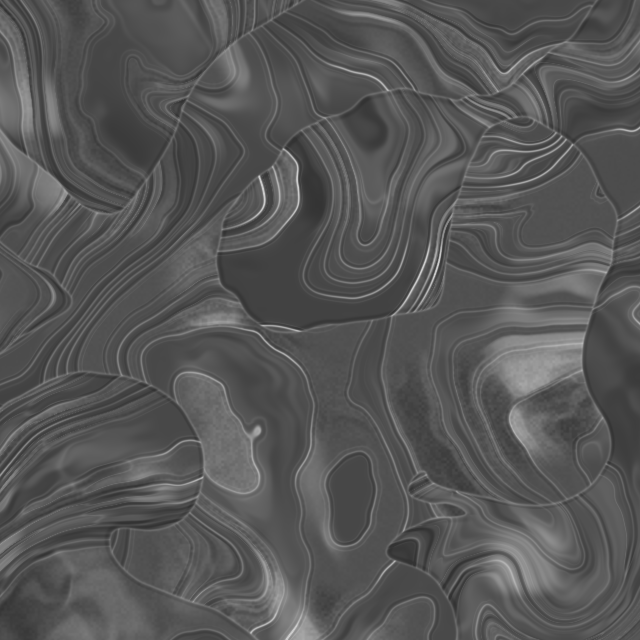
Write a three.js fragment shader that draws this texture.

```glsl
// Grey marbled relief: swirling flat ribbons with thin bright rims, streaks and soft glints.
varying vec2 vUv;

const float NOISE_LEVELS = 22.0;
const float DRIFT_LEVELS = 13.0;
const float DARK_TONE = 0.252;
const float LIGHT_TONE = 0.322;
const float MEAN_TONE = 0.34;

float hash(vec2 p) {
  return fract(sin(dot(p, vec2(127.1, 311.7))) * 43758.5453);
}

float noise(vec2 p) {
  vec2 cell = floor(p);
  vec2 f = fract(p);
  vec2 u = f * f * f * (f * (f * 6.0 - 15.0) + 10.0);
  float low = mix(hash(cell), hash(cell + vec2(1.0, 0.0)), u.x);
  float high = mix(hash(cell + vec2(0.0, 1.0)), hash(cell + vec2(1.0, 1.0)), u.x);
  return mix(low, high, u.y);
}

vec2 noisePair(vec2 p) {
  return vec2(noise(p), noise(p + vec2(31.7, 17.3))) - 0.5;
}

float bell(float x, float width) {
  float t = x / width;
  return exp(-t * t);
}

vec2 rotate(vec2 p, float angle) {
  float c = cos(angle);
  float s = sin(angle);
  return vec2(c * p.x - s * p.y, s * p.x + c * p.y);
}

// Curl the plane around a few scattered centres
vec2 swirl(vec2 p, float seed) {
  for (int i = 0; i < 6; i++) {
    float id = float(i) + seed;
    vec2 centre = vec2(hash(vec2(id, 1.3)), hash(vec2(id, 7.9)));
    float radius = mix(0.09, 0.19, hash(vec2(id, 4.1)));
    float turn = 6.0 * (hash(vec2(id, 9.7)) - 0.5);
    vec2 arm = p - centre;
    p = centre + rotate(arm, turn * bell(length(arm), radius));
  }
  return p;
}

// Height field whose whole-number levels are the ribbon edges
float flowField(vec2 p, float seed) {
  vec2 q = swirl(p, seed);
  q += 0.26 * noisePair(q * 2.6 + seed);
  q += 0.03 * noisePair(q * 9.0 + seed);
  float level = NOISE_LEVELS * noise(rotate(q, 0.6) * 2.3 + seed);
  level += DRIFT_LEVELS * dot(q - 0.5, vec2(-0.5, 0.85));
  level += 0.6 * sin(level * 1.3);
  return level + 0.3 * noise(p * 24.0 + seed);
}

// Level in x, steepness in y
vec2 fieldWithSlope(vec2 p, float seed) {
  float stepSize = 0.001;
  float level = flowField(p, seed);
  float right = flowField(p + vec2(stepSize, 0.0), seed);
  float up = flowField(p + vec2(0.0, stepSize), seed);
  float slope = length(vec2(right, up) - level) / stepSize;
  return vec2(level, max(slope, 4.0));
}

float ribbons(vec2 p, float seed) {
  vec2 flow = fieldWithSlope(p, seed);
  float edge = floor(flow.x + 0.5);
  float offset = flow.x - edge;
  float dist = offset / flow.y;
  float window = 1.0 - smoothstep(0.25, 0.5, abs(offset));
  float wear = noise(p * 7.0 + seed);

  // Flat ribbon tones
  float below = hash(vec2(edge - 1.0, seed));
  float above = hash(vec2(edge, seed));
  float band = mix(below, above, smoothstep(-0.002, 0.002, dist));
  float tone = mix(DARK_TONE, LIGHT_TONE, band);

  // Embossed double rims
  float strength = hash(vec2(edge, seed + 5.0)) * (0.25 + wear);
  float glint = smoothstep(0.68, 0.88, wear) * strength;
  float relief = bell(dist, 0.0016) * (0.04 + 0.13 * strength + 0.25 * glint);
  relief += 0.05 * wear * bell(abs(dist) - 0.0075, 0.0016);
  relief += 0.05 * strength * exp(-abs(dist) / 0.008);
  relief -= 0.04 * bell(dist - 0.0045, 0.0025);
  tone += window * relief;

  // Streaks drawn out along the flow, finer ones only where ribbons are wide
  float along = dot(p, vec2(9.0, 6.0));
  float streak = noise(vec2(flow.x * 2.6, along) + seed);
  float thread = noise(vec2(flow.x * 7.0, along * 2.0) + seed);
  float room = 1.0 - smoothstep(30.0, 75.0, flow.y);
  float busy = smoothstep(0.35, 0.72, noise(p * 5.5 + seed * 2.0));
  tone += busy * (0.13 * (streak - 0.3) + 0.06 * bell(streak - 0.55, 0.06));
  tone += busy * room * 0.12 * (thread - 0.45);

  // Sheen and grain
  float sheen = smoothstep(0.66, 0.95, noise(p * 8.5 + seed * 3.0));
  tone += 0.24 * sheen * smoothstep(0.25, 0.85, streak);
  float speckle = noise(p * 230.0) - 0.5;
  tone += 0.045 * smoothstep(0.55, 0.85, band) * (0.3 + busy) * speckle;

  return mix(tone, MEAN_TONE, smoothstep(120.0, 280.0, flow.y));
}

void main() {
  // A broad winding strip lies over the lower ribbons
  vec2 strip = fieldWithSlope(vUv, 23.0);
  float border = (4.0 - abs(strip.x - 12.0)) / strip.y;
  float cover = smoothstep(-0.002, 0.002, border);
  float tone = mix(ribbons(vUv, 3.0), ribbons(vUv, 12.0), cover);
  tone += 0.10 * bell(border, 0.002) - 0.04 * bell(border + 0.006, 0.004);
  gl_FragColor = vec4(vec3(clamp(tone, 0.2, 0.8)), 1.0);
}
```
